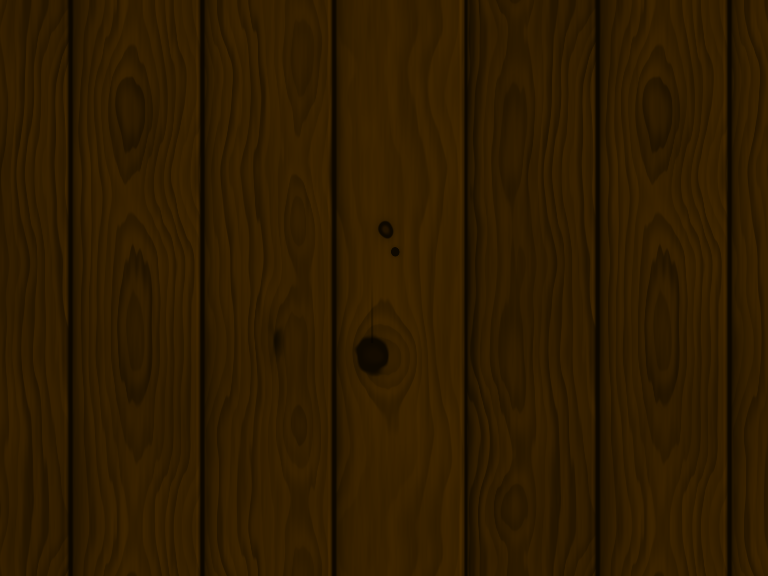
This texture is drawn by a Shadertoy shader. Its source:

```glsl
// Dark brown wooden planks with flowing grain, knots and black seams.

float hash(vec2 p) {
    vec3 q = fract(vec3(p.xyx) * 0.1031);
    q += dot(q, q.yzx + 33.33);
    return fract((q.x + q.y) * q.z);
}

// Value noise that wraps with the four-plank tile
float noise(vec2 p, vec2 scale) {
    p *= scale;
    vec2 i = floor(p), f = fract(p), period = 4.0 * scale;
    f = f * f * (3.0 - 2.0 * f);
    vec2 a = mod(i, period), b = mod(i + 1.0, period);
    return mix(mix(hash(a), hash(vec2(b.x, a.y)), f.x),
               mix(hash(vec2(a.x, b.y)), hash(b), f.x), f.y);
}

// Grain swirls: centre and radii, in plank widths
const vec4 swirls[11] = vec4[](
    vec4(0.48, 0.95, 0.23, 0.42), vec4(0.50, 2.50, 0.24, 0.75),
    vec4(1.77, 0.46, 0.18, 0.38), vec4(1.72, 1.66, 0.13, 0.36),
    vec4(1.62, 2.55, 0.28, 0.33), vec4(1.73, 3.20, 0.18, 0.40),
    vec4(2.29, 2.69, 0.20, 0.24), vec4(2.53, 2.72, 0.18, 0.26),
    vec4(3.37, 1.10, 0.22, 0.65), vec4(3.36, 2.75, 0.20, 0.55),
    vec4(3.33, 3.85, 0.20, 0.25));

// Knots: centre, radius, paleness of the heart
const vec4 knots[3] = vec4[](
    vec4(2.39, 1.74, 0.060, 0.75), vec4(2.465, 1.91, 0.030, 0.0),
    vec4(2.30, 2.69, 0.128, 0.22));

// Growth-ring height in x, closeness to a swirl in y
vec2 grainField(vec2 p, int id) {
    float centre = vec4(0.48, 0.75, 0.35, 0.37)[id];
    float density = vec4(14.0, 13.0, 8.0, 12.0)[id];
    float x = fract(p.x) - centre + 0.16 * (noise(p, vec2(1.0, 1.5)) - 0.5);
    float h = density * sqrt(x * x + 0.02), swirl = 0.0;
    for (int i = 0; i < 11; i++) {
        if (int(swirls[i].x) != id) continue;
        vec2 d = p - swirls[i].xy;
        d.y = mod(d.y + 2.0, 4.0) - 2.0;
        d /= swirls[i].zw;
        swirl += exp(-dot(d, d));
    }
    h += 1.6 * noise(p, vec2(2.5, 1.5)) + 0.4 * noise(p, vec2(8.0, 4.0));
    h += (id == 2 ? 0.12 : 0.35) * noise(p, vec2(34.0, 3.0));
    return vec2(h - 2.1 * swirl, swirl);
}

void mainImage(out vec4 fragColor, in vec2 fragCoord) {
    // Tile coordinates: four planks across, four plank widths down
    vec2 uv = fragCoord / iResolution.y;
    vec2 p = mod(vec2(uv.x - 0.1225, 1.0 - uv.y) / 0.2288, 4.0);
    int id = int(p.x);
    float u = fract(p.x);

    // Early wood darkens slowly to a crisp late-wood line, uneven per ring
    vec2 grain = grainField(p, id);
    float ring = fract(grain.x);
    float line = smoothstep(0.1, 0.82, ring) * (1.0 - smoothstep(0.84, 0.98, ring));
    line *= 0.3 + 0.9 * hash(vec2(floor(grain.x) + 40.0, float(id)));
    float fibre = noise(p, vec2(70.0, 5.0)) + noise(p, vec2(30.0, 1.5)) - 1.0;
    float patches = noise(p, vec2(2.0, 1.0)) + 0.6 * noise(p, vec2(5.0, 1.5)) - 0.8;
    float tone = vec4(0.79, 0.84, 0.99, 0.71)[id];
    tone += 0.17 * fibre + 0.34 * patches - line * (0.60 + 0.3 * patches);
    tone -= vec4(0.25, 0.2, 0.08, 0.25)[id] * smoothstep(0.35, 0.75, grain.y);
    vec3 color = mix(vec3(0.138, 0.08, 0.0), vec3(0.226, 0.134, 0.0), tone);

    // Knots with dark rims, streaked hearts and a faint halo
    for (int i = 0; i < 3; i++) {
        vec2 d = p - knots[i].xy;
        float r = length(d * vec2(1.0, 0.88)) / knots[i].z;
        r += 0.3 * (noise(p, vec2(14.0)) - 0.5);
        vec3 heart = mix(vec3(0.055, 0.03, 0.0), vec3(0.16, 0.09, 0.0),
                         knots[i].w * (1.0 - smoothstep(0.25, 0.75, r)));
        color *= 1.0 - 0.22 * exp(-2.5 * max(r - 0.9, 0.0));
        color = mix(heart, color, smoothstep(0.86, 1.1, r));
    }

    // Hairline crack above the large knot and a dark check in the swirl
    float crack = smoothstep(0.014, 0.002, abs(p.x - 2.285 - 0.01 * patches))
                * smoothstep(2.05, 2.55, p.y) * step(p.y, 2.6);
    vec2 check = (p - vec2(1.56, 2.58)) / vec2(0.05, 0.14);
    color *= 1.0 - 0.35 * crack
           - 0.6 * exp(-dot(check, check)) * smoothstep(0.3, 0.7, noise(p, vec2(40.0, 5.0)));

    // Seams: worn lip, soft shadow and black groove
    float edge = u - step(0.5, u);
    float nearest = mod(floor(p.x + 0.5), 4.0);
    float halfWidth = nearest == 3.0 ? 0.009 : 0.015;
    color *= 1.0 + 0.16 * smoothstep(0.016, 0.0, abs(edge + 0.038));
    color *= 1.0 - 0.55 * exp(-abs(edge) / (edge > 0.0 ? 0.05 : 0.014));
    float groove = 1.0 - smoothstep(halfWidth - 0.009, halfWidth + 0.012, abs(edge));
    color = mix(color, vec3(0.045, 0.024, 0.0), 0.9 * groove);

    fragColor = vec4(color, 1.0);
}
```
